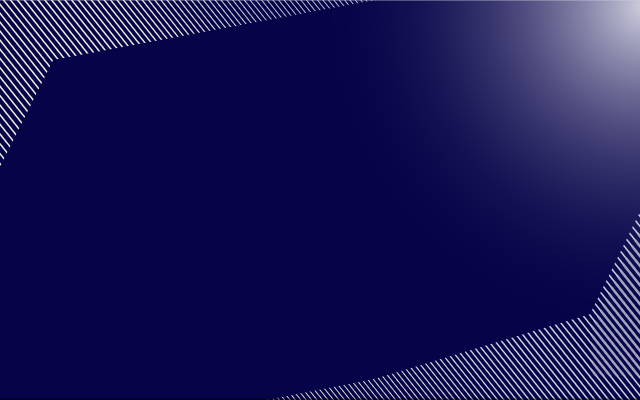
This background is drawn by a Shadertoy shader. Its source:

```glsl
// Navy backdrop with a pale corner glow and two hatched, angular corners.

// Lengths are in canvas heights; the design is 1.6 wide and 1.0 high.
const float DESIGN_WIDTH = 1.6;
const vec3 NAVY = vec3(0.024, 0.012, 0.285);
const vec3 GLOW_COLOR = vec3(0.82, 0.82, 0.88);
const vec3 CREAM = vec3(0.93, 0.93, 0.87);
const vec3 SILVER = vec3(0.80, 0.81, 0.87);
const vec3 STEEL = vec3(0.64, 0.64, 0.74);

const vec2 GLOW_CENTER = vec2(1.615, 0.985);
const float GLOW_RADIUS = 0.84;
const float GLOW_FALLOFF = 2.25;

const float HATCH_SLOPE = 1.25;    // drop per unit of run
const float HATCH_FREQ = 56.8;     // lines per unit at the corner
const float HATCH_TIGHTEN = 10.2;  // growth of the frequency outwards
const float WIDE_HALF = 0.0019;    // half line width near the corner
const float THIN_HALF = 0.0011;    // half line width at the far tip
const float BOLD_HALF = 0.0031;    // half line width in the bold patch

// Signed distance to the line through a and b, positive on its left.
float sideOf(vec2 p, vec2 a, vec2 b) {
    vec2 d = normalize(b - a);
    return d.x * (p.y - a.y) - d.y * (p.x - a.x);
}

float cover(float dist, float pixel) {
    return clamp(0.5 + dist / pixel, 0.0, 1.0);
}

// Position across the falling lines, for q measured inwards from a corner.
float hatchAxis(vec2 q) {
    return q.x - q.y / HATCH_SLOPE;
}

// Coverage of the parallel lines, which get closer along the long side.
float hatch(vec2 q, float halfWidth, float pixel) {
    float u = hatchAxis(q);
    float phase = u * (HATCH_FREQ + HATCH_TIGHTEN * u);
    float freq = HATCH_FREQ + 2.0 * HATCH_TIGHTEN * u;
    float across = HATCH_SLOPE / sqrt(1.0 + HATCH_SLOPE * HATCH_SLOPE);
    float dist = abs(fract(phase) - 0.5) / freq * across;
    return min(cover(halfWidth - dist, pixel), 2.0 * halfWidth / pixel);
}

float taperedWidth(vec2 q) {
    return mix(WIDE_HALF, THIN_HALF, smoothstep(0.1, 0.75, hatchAxis(q)));
}

void mainImage(out vec4 fragColor, in vec2 fragCoord) {
    float pixel = 1.0 / iResolution.y;
    vec2 p = fragCoord / iResolution.xy * vec2(DESIGN_WIDTH, 1.0);

    // Backdrop and glow
    float fade = max(0.0, 1.0 - distance(p, GLOW_CENTER) / GLOW_RADIUS);
    vec3 color = mix(NAVY, GLOW_COLOR, pow(fade, GLOW_FALLOFF));

    // Upper left corner: a union of two half planes
    vec2 topKink = vec2(0.133, 0.850);
    float topArea = max(sideOf(p, vec2(0.0, 0.583), topKink),
                        sideOf(p, topKink, vec2(0.9375, 1.0)));
    vec2 q = vec2(p.x, 1.0 - p.y);
    float lines = hatch(q, taperedWidth(q), pixel);
    vec3 lineColor = mix(CREAM, SILVER, smoothstep(0.3, 0.7, hatchAxis(q)));
    color = mix(color, lineColor, lines * cover(topArea, pixel));

    // Lower right corner: a union of three half planes
    vec2 lowKink = vec2(1.475, 0.2146);
    vec2 lowBend = vec2(0.9375, 0.053);
    float lowArea = max(sideOf(p, vec2(1.6, 0.471), lowKink),
                    max(sideOf(p, lowKink, lowBend),
                        sideOf(p, lowBend, vec2(0.667, 0.0))));
    q = vec2(DESIGN_WIDTH - p.x, p.y);
    float bold = smoothstep(1.475, 1.485, p.x) * smoothstep(0.055, 0.065, p.y)
               * smoothstep(0.015, 0.025, lowArea);
    lines = hatch(q, mix(taperedWidth(q), BOLD_HALF, bold), pixel);
    lineColor = mix(mix(CREAM, SILVER, smoothstep(0.8, 1.3, p.x)), STEEL, bold);
    color = mix(color, lineColor, lines * cover(lowArea, pixel));

    // Fine light rim above and dark rim below
    color = mix(color, SILVER, 0.45 * cover(p.y - 0.998, pixel));
    color *= 1.0 - 0.5 * cover(0.004 - p.y, pixel);

    fragColor = vec4(color, 1.0);
}
```
